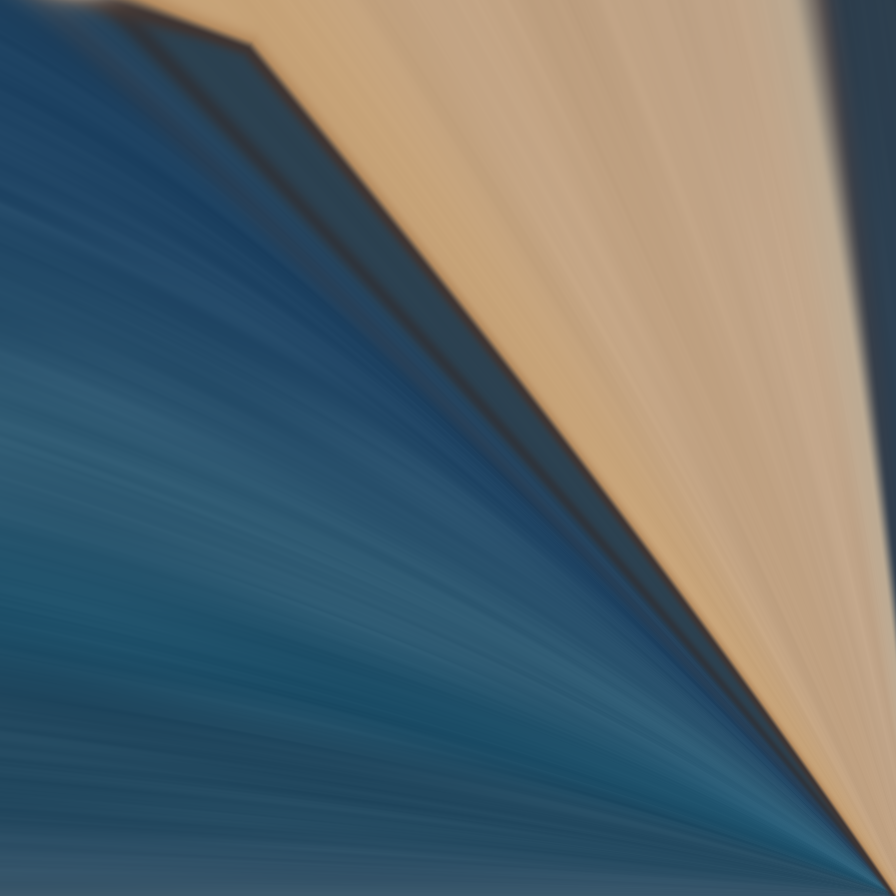
Write a WebGL 1 fragment shader that draws this background.

```glsl
precision highp float;

uniform vec2 u_resolution;

float hash(vec2 p) {
  return fract(sin(dot(p, vec2(12.99, 78.23))) * 4375.85);
}

float noise(vec2 p) {
  vec2 i = floor(p);
  vec2 f = fract(p);
  f = f * f * (3.0 - 2.0 * f);
  float low = mix(hash(i), hash(i + vec2(1.0, 0.0)), f.x);
  float high = mix(hash(i + vec2(0.0, 1.0)), hash(i + vec2(1.0, 1.0)), f.x);
  return mix(low, high, f.y);
}

// Layered noise, fine across the rays and long along them
float streaks(float across, float along) {
  float sum = 0.0;
  float weight = 0.4;
  float scale = 30.0;
  for (int i = 0; i < 5; i++) {
    sum += weight * (noise(vec2(across * scale, along * 3.0 + scale)) - 0.5);
    scale *= 1.9;
    weight *= 0.75;
  }
  return sum;
}

float bell(float x, float width) {
  return exp(-x * x / (width * width));
}

float leftEdge(float y) {
  return 1.0 - 0.758 * y + 0.075 * y * (0.95 - y);
}

float rightEdge(float y) {
  float drop = 1.0 - y;
  return 0.912 + 0.15 * drop - 0.03 * drop * drop;
}

// Blue rays fanning out of the lower right corner, bowed upward
vec3 blueFan(vec2 p) {
  vec2 ray = vec2(1.0 - p.x, p.y);
  float angle = atan(ray.y, max(ray.x, 0.0001));
  float a = angle - 0.3 * p.x * angle * (1.0 - smoothstep(0.72, 0.97, angle));
  vec3 color = mix(vec3(0.19, 0.32, 0.41), vec3(0.135, 0.285, 0.375), smoothstep(0.02, 0.12, a));
  color = mix(color, vec3(0.115, 0.31, 0.41), smoothstep(0.2, 0.31, a));
  color = mix(color, vec3(0.185, 0.355, 0.45), smoothstep(0.32, 0.45, a));
  color = mix(color, vec3(0.15, 0.305, 0.415), smoothstep(0.47, 0.6, a));
  color = mix(color, vec3(0.12, 0.265, 0.39), smoothstep(0.58, 0.7, a));
  color = mix(color, vec3(0.16, 0.265, 0.345), smoothstep(0.74, 0.9, a));
  color += vec3(0.0, 0.03, 0.04) * bell(a - 0.42, 0.09) * smoothstep(0.55, 0.9, p.x);
  color += vec3(0.075, 0.08, 0.075) * streaks(a, length(ray));
  float floorHaze = 0.7 * exp(-p.y / 0.02) * (1.0 - 0.6 * p.x);
  return mix(color, vec3(0.27, 0.37, 0.43), floorHaze);
}

// Dark creases running beside the pale panel
vec3 addCreases(vec3 color, vec2 p) {
  float gap = p.x - leftEdge(p.y);
  float strip = smoothstep(-0.17, -0.09, gap / max(p.y, 0.02));
  color = mix(color, vec3(0.175, 0.255, 0.31), 0.8 * strip);
  float crease = bell(gap + 0.117 * p.y, 0.003 + 0.014 * p.y);
  float faint = bell(gap + 0.19 * p.y, 0.004 + 0.022 * p.y);
  color = mix(color, vec3(0.185, 0.19, 0.21), 0.8 * crease);
  return mix(color, vec3(0.2, 0.23, 0.28), 0.4 * faint);
}

// Pale panel with lengthwise grain
vec3 panel(vec2 p) {
  float left = leftEdge(p.y);
  float t = clamp((p.x - left) / max(rightEdge(p.y) - left, 0.01), 0.0, 1.2);
  vec3 color = mix(vec3(0.785, 0.645, 0.475), vec3(0.75, 0.63, 0.505), smoothstep(0.05, 0.4, t));
  color = mix(color, vec3(0.755, 0.645, 0.535), smoothstep(0.5, 0.85, t));
  color = mix(color, vec3(0.735, 0.67, 0.58), smoothstep(0.85, 1.0, t));
  color += 0.02 * bell(t - 0.3 - 0.1 * p.y, 0.06);
  return color + 0.045 * streaks(t * 0.5 + 3.0, p.y);
}

void main() {
  vec2 p = gl_FragCoord.xy / u_resolution;
  float pixel = 1.0 / min(u_resolution.x, u_resolution.y);

  vec3 color = addCreases(blueFan(p), p);

  // Signed distance inside the panel: right of its side or above its top bend
  float side = 0.8 * (p.x - leftEdge(p.y));
  float top = 0.94 * (p.y - 0.95 + 0.365 * (p.x - 0.28));
  float inside = max(side, top);
  float soft = max(pixel, mix(0.002, 0.006, p.y));
  soft += 0.004 * (1.0 - smoothstep(0.1, 0.24, p.x));

  // Brown rim and pale haze in the upper left
  color = mix(color, vec3(0.26, 0.2, 0.18), 0.85 * bell(inside + soft, 1.6 * soft));
  float haze = bell(p.x - 0.09, 0.05) * exp((p.y - 1.0) / 0.009);
  color = mix(color, vec3(0.55, 0.51, 0.47), 0.75 * haze);

  vec3 pale = panel(p);
  pale = mix(pale, vec3(0.66, 0.47, 0.29), 0.6 * bell(inside, 2.0 * soft));
  color = mix(color, pale, smoothstep(-soft, soft, inside));

  // Blurred dark slope beyond the right outline
  float beyond = p.x - rightEdge(p.y);
  float blur = 0.006 + 0.026 * p.y * p.y;
  vec3 slope = mix(vec3(0.15, 0.25, 0.34), vec3(0.17, 0.24, 0.3), p.y);
  slope = mix(slope, vec3(0.3, 0.25, 0.25), 0.7 * p.y * bell(beyond, 0.02));
  slope += 0.04 * streaks(beyond + 5.0, p.y);
  color = mix(color, slope, smoothstep(-blur, 0.6 * blur, beyond));

  gl_FragColor = vec4(clamp(color, 0.0, 1.0), 1.0);
}
```
